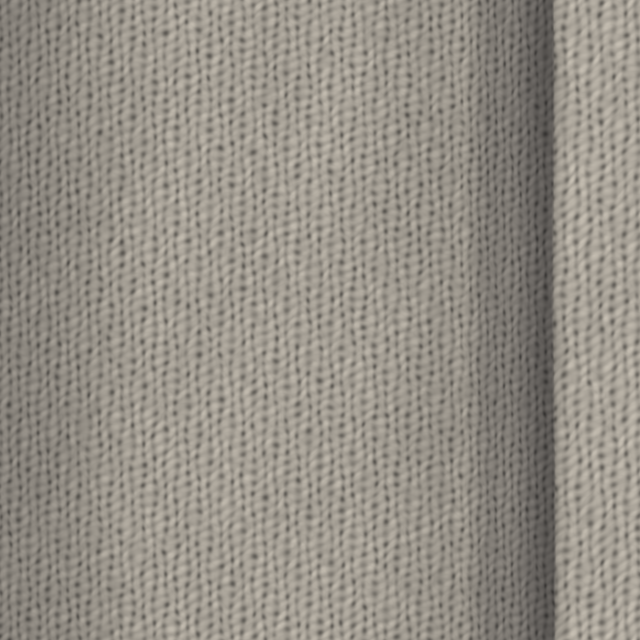
Reproduce this texture procedurally as a Shadertoy shader.

```glsl
float hash(vec2 p) {
    p = fract(p * vec2(0.1731, 0.2917));
    p += dot(p, p.yx + 27.13);
    return fract((p.x + p.y) * p.x * 17.37);
}

// Distance to the nearest scattered fibre knot
float cellular(vec2 p) {
    vec2 cell = floor(p);
    float nearest = 2.0;
    for (int j = -1; j <= 1; j++)
    for (int i = -1; i <= 1; i++) {
        vec2 id = cell + vec2(i, j);
        vec2 knot = id + vec2(hash(id), hash(id + 41.7));
        nearest = min(nearest, length(p - knot));
    }
    return nearest;
}

// Brightness of the cloth; one unit of p is one thread
float weave(vec2 p) {
    // Uneven, wandering threads
    p.x += 0.10 * sin(p.y * 0.83 + p.x * 1.9) + 0.06 * sin(p.y * 1.71 - p.x * 2.3);
    p.y += 0.12 * sin(p.x * 1.37 + p.y * 0.31) + 0.08 * sin(p.x * 2.9 - p.y * 0.57);

    // Plump stitches on a lattice that climbs to the right
    vec2 skewed = vec2(p.x, p.y - 0.5 * p.x);
    vec2 id = floor(skewed);
    vec2 f = fract(skewed) - 0.5;
    float bump = 1.0 - smoothstep(0.05, 0.52, length(f * vec2(1.0, 0.95)));
    float groove = smoothstep(0.1, 0.5, abs(f.x));
    float seam = smoothstep(0.1, 0.5, abs(f.y));

    // Small dark openings between neighbouring threads
    float side = round(p.x);
    float q = p.y - 0.5 * side;
    vec2 corner = vec2(side, round(q));
    vec2 h = (vec2(p.x, q) - corner) / vec2(0.23, 0.29);
    float hole = exp(-dot(h, h)) * mix(0.4, 1.2, hash(corner + 9.3));

    float tone = 0.97 + 0.05 * bump - 0.06 * groove - 0.035 * seam;
    tone += bump * (0.10 * f.y + 0.10 * (hash(id) - 0.5));
    tone += 0.10 * (0.45 - cellular(p * vec2(1.3, 1.6)));
    return tone - 0.27 * hole;
}

void mainImage(out vec4 fragColor, in vec2 fragCoord) {
    vec2 uv = fragCoord / iResolution.xy;
    float x = uv.x;
    float edge = 0.866 + 0.0012 * sin(uv.y * 9.0) - 0.003 * uv.y;
    float front = smoothstep(-0.003, 0.003, x - edge);

    // Threads crowd together where the cloth turns away
    float column = 58.0 * x + 2.0 * smoothstep(-0.17, 0.17, x)
                 + 3.0 * smoothstep(0.69, 0.9, x);
    float row = 59.0 * uv.y + 0.4 * sin(x * 7.0 + uv.y * 3.0);
    float backTone = weave(vec2(column, row));
    float frontTone = weave(vec2(53.0 * (x - edge) + 70.0,
                                 55.0 * uv.y - 9.0 * (x - edge)));

    // Soft light over the panel, the deep fold and its crease
    float backLight = mix(0.82, 1.0, smoothstep(0.0, 0.28, x));
    backLight -= 0.08 * smoothstep(0.53, 0.71, x);
    backLight *= 1.0 - 0.16 * smoothstep(0.718, 0.77, x);
    backLight *= 1.0 - 0.28 * smoothstep(0.79, 0.862, x);
    float crease = (x - 0.722) / 0.005;
    backLight += 0.04 * exp(-crease * crease);
    float frontLight = 1.03 * mix(0.85, 1.0, smoothstep(0.0, 0.025, x - edge));

    float light = mix(backLight, frontLight, front);
    float tone = mix(backTone, frontTone, front);
    light += 0.008 * sin(x * 31.0 + 2.0 * sin(uv.y * 5.0))
           + 0.008 * sin(uv.y * 17.0 - x * 11.0);

    // Warm linen, slightly cooler in the shade
    vec3 linen = mix(vec3(0.68, 0.655, 0.63), vec3(0.69, 0.665, 0.622),
                     smoothstep(0.6, 0.95, light));
    fragColor = vec4(clamp(linen * light * tone, 0.0, 1.0), 1.0);
}
```
